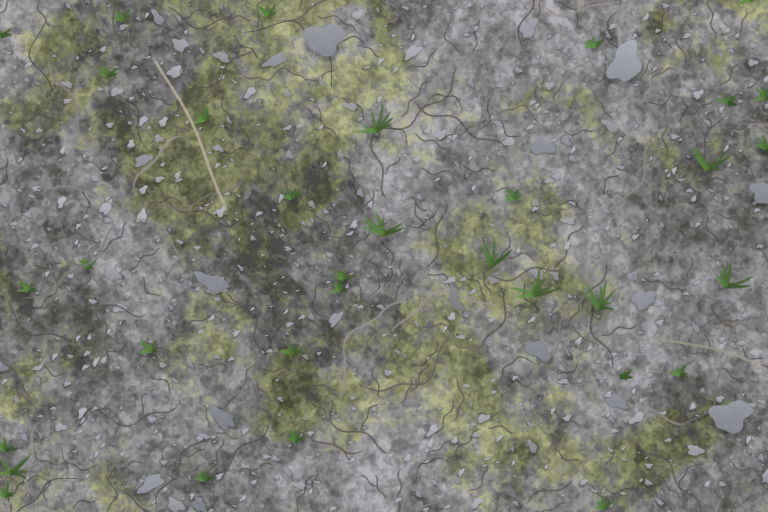
A Shadertoy shader for this texture:

```glsl
// Draws trodden earth with moss patches, pale pebbles, dry twigs and grass tufts.

const float SOFT = 0.0028;   // edge softness, in canvas heights
const vec3 SOIL_DARK  = vec3(0.29, 0.29, 0.285);
const vec3 SOIL_LIGHT = vec3(0.70, 0.695, 0.705);
const vec3 MOSS       = vec3(0.98, 1.02, 0.76);
const vec3 STONE      = vec3(0.65, 0.65, 0.68);
const vec3 SLATE      = vec3(0.46, 0.46, 0.49);
const vec3 DARK_TWIG  = vec3(0.33, 0.32, 0.31);
const vec3 GREY_TWIG  = vec3(0.52, 0.51, 0.50);
const vec3 STRAW      = vec3(0.66, 0.64, 0.58);
const vec3 GRASS      = vec3(0.29, 0.42, 0.21);

vec2 hash2(vec2 p) {
    vec3 q = fract(p.xyx * vec3(0.1031, 0.1030, 0.0973));
    q += dot(q, q.yzx + 33.33);
    return fract((q.xx + q.yz) * q.zy);
}

mat2 turn(float a) { return mat2(cos(a), -sin(a), sin(a), cos(a)); }

// Soft cellular noise: random cell tones blended by distance
float cellTone(vec2 p, float seed) {
    vec2 base = floor(p);
    float sum = 0.0, total = 0.0;
    for (int k = 0; k < 9; k++) {
        vec2 id = base + vec2(k % 3, k / 3) - 1.0;
        vec2 d = id + hash2(id + seed) - p;
        float w = exp(-11.0 * dot(d, d));
        sum += w * hash2(id + seed + 71.3).x;
        total += w;
    }
    return sum / max(total, 1e-5);
}

float layers(vec2 p, float seed, int count, float fade) {
    float sum = 0.0, total = 0.0, amp = 1.0;
    for (int i = 0; i < count; i++) {
        sum += amp * cellTone(p, seed);
        total += amp;
        amp *= fade;
        p = turn(0.64) * p * 2.1 + 3.7;
    }
    return sum / total;
}

// Angular flat stones with a soft shadow on their lower side
vec3 addStones(vec3 col, vec2 p, float scale, float share, vec3 tint, float seed) {
    vec2 base = floor(p * scale);
    for (int k = 0; k < 9; k++) {
        vec2 id = base + vec2(k % 3, k / 3) - 1.0;
        vec2 h = hash2(id + seed), r = hash2(id + seed + 31.7);
        if (h.x > share) continue;
        vec2 d = p * scale - id - hash2(id + seed + 57.1);
        float size = mix(0.13, 0.36, r.x * r.x);
        vec2 q = turn((r.y - 0.5) * 2.4) * d * vec2(1.0, 1.3);
        q.y *= 1.0 + h.y;
        float a = atan(q.y, q.x);
        float rim = size * (1.0 + 0.17 * sin(3.0 * a + 6.3 * h.y) + 0.1 * sin(5.0 * a + 9.0 * r.x));
        float edge = SOFT * scale;
        float gap = length(q) - rim;
        float shadow = 1.0 - smoothstep(-edge, 2.5 * edge, gap + d.y * 0.25);
        col *= 1.0 - 0.22 * shadow;
        vec3 face = tint * (0.88 + 0.24 * r.y + 0.25 * d.y);
        col = mix(col, face, 0.9 * (1.0 - smoothstep(-edge, edge, gap)));
    }
    return col;
}

// Thin bent stems; reach is the half length in cells, width in canvas heights
vec3 addTwigs(vec3 col, vec2 p, float scale, float share, float reach, float width,
              float bend, vec3 tint, float seed) {
    vec2 base = floor(p * scale);
    for (int k = 0; k < 9; k++) {
        vec2 id = base + vec2(k % 3, k / 3) - 1.0;
        vec2 h = hash2(id + seed), r = hash2(id + seed + 43.9);
        if (h.x > share) continue;
        vec2 q = turn(6.283 * r.x) * (p * scale - id - hash2(id + seed + 19.3));
        q.y += bend * ((r.y - 0.5) * q.x * q.x * 2.0 + 0.06 * sin(q.x * 9.0 + 6.3 * h.y));
        float len = reach * (0.45 + 0.55 * h.y);
        float across = abs(q.y) / scale - width * (0.6 + 0.6 * r.y);
        float mask = 1.0 - smoothstep(-0.5 * SOFT, SOFT, across);
        mask *= 1.0 - smoothstep(0.8 * len, len, abs(q.x));
        col = mix(col, tint * (0.85 + 0.3 * r.y), 0.8 * mask);
    }
    return col;
}

// Fans of tapering blades growing mostly upwards
vec3 addTufts(vec3 col, vec2 p, float scale, float share, float height, float seed) {
    vec2 base = floor(p * scale);
    for (int k = 0; k < 9; k++) {
        vec2 id = base + vec2(k % 3, k / 3) - 1.0;
        if (hash2(id + seed).x > share) continue;
        vec2 root = p - (id + hash2(id + seed + 23.1)) / scale;
        col *= 1.0 - 0.28 * exp(-dot(root, root) * 5.0 / (height * height));
        for (int b = 0; b < 8; b++) {
            vec2 r = hash2(id * 9.0 + seed + float(b) * 5.3);
            vec2 q = turn((r.x - 0.5) * 3.6) * root;
            float t = q.y / (height * (0.45 + 0.55 * r.y));
            float across = abs(q.x + (r.y - 0.5) * height * 0.5 * t * t);
            float blade = 1.0 - smoothstep(0.0, SOFT, across - 0.0034 * (1.0 - t));
            blade *= smoothstep(-0.1, 0.1, t) * (1.0 - smoothstep(0.8, 1.0, t));
            col = mix(col, GRASS * (0.75 + 0.6 * r.x), 0.75 * blade);
        }
    }
    return col;
}

void mainImage(out vec4 fragColor, in vec2 fragCoord) {
    vec2 p = fragCoord / iResolution.y;
    vec2 warped = p + 0.03 * sin(p.yx * 11.0 + 1.3) + 0.015 * sin(p.yx * 27.0);

    // Soil: broad patches under fine grit
    float patches = layers(warped * 3.0, 11.0, 4, 0.6) - 0.5;
    float grit = layers(p * 34.0, 37.0, 3, 0.85) - 0.5;
    float litter = smoothstep(0.5, 0.66, layers(warped * 4.0, 83.0, 4, 0.65));
    float tone = 0.53 + 0.85 * patches + 0.95 * grit - 0.2 * litter;
    vec3 col = mix(SOIL_DARK, SOIL_LIGHT, clamp(tone, 0.0, 1.0));

    // Moss: ragged yellow-green cover
    float moss = smoothstep(0.48, 0.64, layers(warped * 2.6, 131.0, 5, 0.65) + 0.15 * grit);
    col *= mix(vec3(1.0), MOSS, moss);

    // Scattered cover, from small to large
    col = addTwigs(col, p, 17.0, 0.55, 0.8, 0.0008, 1.0, DARK_TWIG, 5.0);
    col = addStones(col, p, 42.0, 0.30, STONE, 61.0);
    col = addStones(col, p, 19.0, 0.20, STONE, 97.0);
    col = addTufts(col, p, 11.0, 0.16, 0.028, 151.0);
    col = addTwigs(col, p, 7.0, 0.40, 0.8, 0.0011, 1.0, DARK_TWIG, 173.0);
    col = addTwigs(col, p, 6.0, 0.30, 0.8, 0.0014, 0.8, GREY_TWIG, 191.0);
    col = addStones(col, p, 8.5, 0.13, SLATE * 1.25, 211.0);
    col = addTwigs(col, p, 2.6, 0.22, 0.5, 0.0019, 0.15, STRAW, 239.0);
    col = addTufts(col, p, 4.5, 0.24, 0.06, 263.0);

    fragColor = vec4(col, 1.0);
}
```
